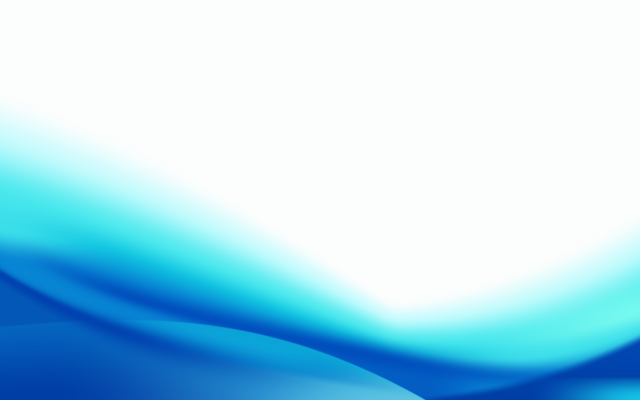
Reproduce this background procedurally as a Shadertoy shader.

```glsl
const vec3 WHITE = vec3(0.99, 0.992, 0.992);
const vec3 PALE = vec3(0.73, 0.98, 0.99);
const vec3 AQUA = vec3(0.29, 0.91, 0.93);
const vec3 TURQUOISE = vec3(0.06, 0.77, 0.88);
const vec3 AZURE = vec3(0.03, 0.52, 0.83);
const vec3 COBALT = vec3(0.0, 0.29, 0.73);
const vec3 NAVY = vec3(0.0, 0.23, 0.64);
const vec3 MINT = vec3(0.53, 1.0, 0.94);

// Smooth curve through five heights spaced evenly over x = 0..1
float curve(float x, float a, float b, float c, float d, float e) {
    float s = 4.0 * x;
    float d2 = c - 2.0 * b + a;
    float d3 = d - 3.0 * c + 3.0 * b - a;
    float d4 = e - 4.0 * d + 6.0 * c - 4.0 * b + a;
    return a + s * (b - a + (s - 1.0) / 2.0 * (d2 + (s - 2.0) / 3.0 * (d3 + (s - 3.0) / 4.0 * d4)));
}

float smoothMax(float a, float b, float k) {
    return 0.5 * (a + b + sqrt((a - b) * (a - b) + k * k));
}

// Soft band with its own falloff above and below the centre
float band(float d, float above, float below) {
    float q = d / (d > 0.0 ? above : below);
    return exp(-q * q);
}

// Coverage of the area below an edge
float under(float d, float blur) {
    return 1.0 - smoothstep(-blur, blur, d);
}

// White to blue along t; bright keeps the cyan part wide
vec3 glowRamp(float t, float bright) {
    vec3 c = mix(WHITE, PALE, smoothstep(0.0, 0.42, t));
    c = mix(c, AQUA, smoothstep(0.3, 0.66, t));
    c = mix(c, TURQUOISE, smoothstep(0.6, 0.82, t) * (1.0 - 0.75 * bright));
    return mix(c, AZURE, smoothstep(0.74 + 0.12 * bright, 1.0 + 0.06 * bright, t));
}

void mainImage(out vec4 fragColor, in vec2 fragCoord) {
    vec2 p = fragCoord / iResolution.xy;
    float x = p.x, y = p.y;
    float pixel = 1.0 / iResolution.y;

    // Heights of the main curves
    float u = x - 0.6;
    float glowTop = smoothMax(0.78 - 0.6 * x - 0.45 * x * x, 0.24 + 0.2 * u + u * u, 0.02);
    float glowEnd = curve(x, 0.375, 0.26, 0.14, 0.07, 0.135);
    float streak = y - curve(x, 0.40, 0.235, 0.137, 0.065, 0.062);
    float ribbon = y - curve(x, 0.317, 0.142, 0.052, -0.01, -0.04);
    float arc = y - curve(x, 0.183, 0.198, 0.121, -0.085, -0.4);
    float v = x - 0.66;
    float wedge = y - (0.004 + 0.1 * v + v * v);

    // Broad glow
    float right = smoothstep(0.55, 0.85, x);
    float bright = max(right, 1.0 - smoothstep(0.0, 0.2, x));
    vec3 col = glowRamp((glowTop - y) / (glowTop - glowEnd), bright);

    // Light sheen on the right
    float sheen = y - (0.12 + 0.2 * (x - 0.8) + 0.8 * (x - 0.8) * (x - 0.8));
    col = mix(col, MINT, 0.75 * band(sheen - 0.03, 0.07, 0.035) * smoothstep(0.72, 1.0, x));

    // Long dark streak and the blue below it
    float fade = smoothstep(0.0, 0.22, x) * (1.0 - 0.5 * right);
    float middle = smoothstep(0.42, 0.55, x) * (1.0 - smoothstep(0.66, 0.8, x));
    col = mix(col, COBALT, 0.65 * middle * under(streak, 0.02));
    col = mix(col, COBALT, 0.9 * fade * band(streak, 0.03, 0.022));

    // Lower body, deep at the left and light toward the centre
    vec3 body = mix(NAVY, vec3(0.25, 0.64, 0.86), smoothstep(0.08, 0.6, x));
    body = mix(body, AZURE, 0.4 * smoothstep(0.0, 0.2, y));
    float inside = under(arc, 1.2 * pixel);
    col = mix(col, body, under(ribbon, 0.012) * max(inside, 1.0 - smoothstep(0.1, 0.25, x)));

    // Translucent veil below the arc
    float veil = inside * smoothstep(0.08, 0.4, x);
    col = mix(col, TURQUOISE, 0.72 * veil * exp(arc * 10.0));
    col = mix(col, AZURE, 0.3 * inside * exp(arc * 12.0) * (1.0 - smoothstep(0.1, 0.3, x)));
    col = mix(col, vec3(0.46, 0.81, 0.9), 0.75 * inside * smoothstep(0.35, 0.65, x) * under(y - 0.05, 0.05));

    // Dark ribbon at the left
    float thick = 0.018 + 0.025 * smoothstep(0.0, 0.3, x);
    float ribbonFade = 1.0 - 0.95 * smoothstep(0.16, 0.55, x);
    col = mix(col, vec3(0.0, 0.24, 0.68), 0.9 * ribbonFade * band(ribbon, thick * 0.7, thick));

    // Dark wedge rising to the right
    float wedgeMask = under(wedge, 0.006 + 0.008 * right) * smoothstep(0.64, 0.7, x) * (1.0 - inside);
    vec3 wedgeColor = mix(NAVY, COBALT, 0.5 * smoothstep(0.0, 0.12, y));
    float corner = under(y - 0.04, 0.035) * smoothstep(0.82, 1.0, x);
    wedgeColor = mix(wedgeColor, vec3(0.08, 0.76, 0.9), corner);
    wedgeColor = mix(wedgeColor, NAVY, 0.7 * band(y - 0.06, 0.008, 0.006) * right);
    col = mix(col, wedgeColor, 0.95 * wedgeMask);

    fragColor = vec4(col, 1.0);
}
```
